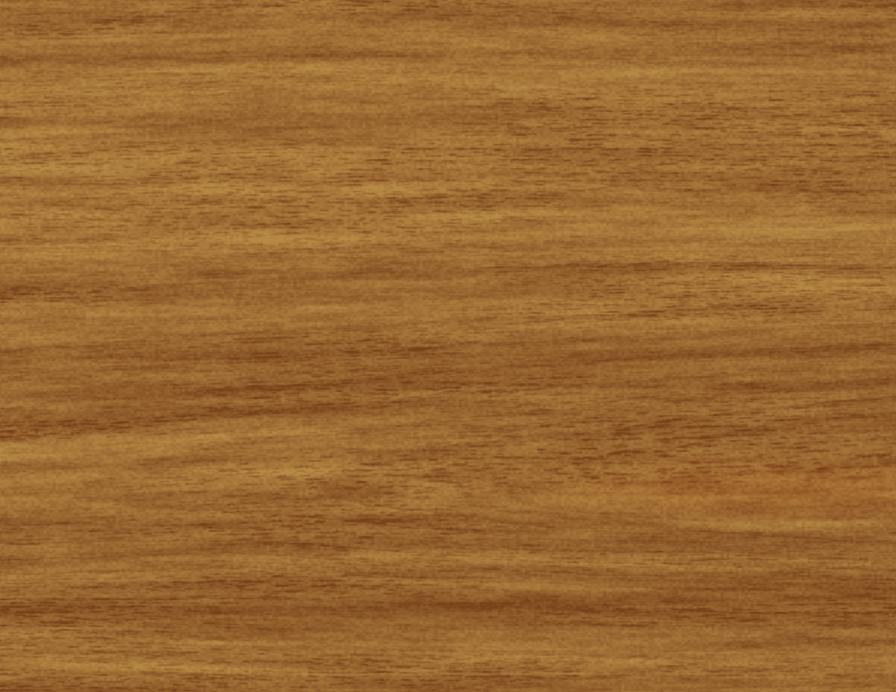
This texture is drawn by a Shadertoy shader. Its source:

```glsl
// Flat-sawn wood veneer: straight horizontal grain above nested growth-ring
// arches that open to the right. Rings are contours of a skewed paraboloid;
// stretched value noise adds bands and fibres, hashed cells add short pores.

const vec3 DARK_WOOD  = vec3(0.520, 0.312, 0.135);
const vec3 MID_WOOD   = vec3(0.597, 0.400, 0.192);
const vec3 LIGHT_WOOD = vec3(0.675, 0.492, 0.242);
const vec3 HEART_TINT = vec3(0.010, -0.022, -0.022);

const float HEART_Y       = 0.295;  // height of the arch axis
const float ARCH_UPPER    = 44.0;   // flatness of the arches above the axis
const float ARCH_LOWER    = 150.0;  // and below it
const float ARCH_REACH    = 2.2;    // how far right the innermost arch lies
const float RING_STEP     = 0.17;
const float RING_DEPTH    = 0.62;
const float BAND_DEPTH    = 0.55;
const float STREAK_DEPTH  = 0.60;
const float FIBRE_DEPTH   = 0.50;
const float GRAIN_DEPTH   = 0.42;
const float PORE_DEPTH    = 0.55;
const float TONE_LOWER    = 0.49;
const float TONE_UPPER    = 0.79;

float hash(vec2 p) {
    vec3 q = fract(vec3(p.xyx) * 0.1031);
    q += dot(q, q.yzx + 33.33);
    return fract((q.x + q.y) * q.z);
}

float noise(vec2 p) {
    vec2 i = floor(p), f = fract(p);
    f = f * f * (3.0 - 2.0 * f);
    return mix(mix(hash(i), hash(i + vec2(1, 0)), f.x),
               mix(hash(i + vec2(0, 1)), hash(i + vec2(1, 1)), f.x), f.y);
}

// Noise centred on zero
float wave(vec2 p) { return noise(p) - 0.5; }

// Growth rings: darken slowly outwards, then end at a crisp edge
float rings(vec2 p) {
    p.y += 0.022 * wave(p * vec2(2.5, 5.0)) + 0.008 * wave(p * vec2(9.0, 14.0));
    float v = p.y - HEART_Y;
    float flatness = v > 0.0 ? ARCH_UPPER : ARCH_LOWER;
    float level = log(max(flatness * v * v + ARCH_REACH - p.x, 0.05));
    float phase = level / RING_STEP - 0.35 + 0.16 * wave(p * vec2(45.0, 170.0));
    float f = fract(phase);
    float strength = mix(0.2, 1.0, hash(vec2(floor(phase) + 40.0, 7.0)));
    strength *= 0.6 + 0.8 * noise(p * vec2(3.0, 8.0) + 50.0);
    return strength * pow(f, 5.0) * (1.0 - smoothstep(0.88, 1.0, f));
}

// Short tapered dashes, one per randomly shifted cell
float pores(vec2 p, vec2 cell, float density, float seed) {
    vec2 q = p / cell;
    q.x += 19.0 * hash(vec2(floor(q.y), seed));
    vec2 id = floor(q) + seed;
    vec2 f = fract(q) - 0.5;
    float halfLength = mix(0.16, 0.48, hash(id + 11.0));
    float taper = max(1.0 - pow(f.x / halfLength, 2.0), 0.0);
    float y = abs(f.y + 0.35 * (hash(id + 23.0) - 0.5));
    float edge = max(0.22, 0.7 / (iResolution.y * cell.y));
    float dash = 1.0 - smoothstep(0.2 - edge, 0.2 + edge, y);
    return dash * sqrt(taper) * step(hash(id), density);
}

void mainImage(out vec4 fragColor, in vec2 fragCoord) {
    vec2 p = fragCoord / iResolution.y;

    // Fibres bend gently with the arches
    vec2 q = p;
    q.y -= 0.03 * p.x * smoothstep(0.2, 0.4, p.y) * (1.0 - smoothstep(0.45, 0.7, p.y));
    q.y += 0.012 * wave(p * vec2(2.0, 4.0));

    // Broad tone: golden upper part, browner lower part
    float tone = mix(TONE_LOWER, TONE_UPPER, smoothstep(0.48, 0.68, q.y));
    tone -= 0.15 * smoothstep(0.85, 0.95, q.y);
    tone += 0.14 * exp(-pow((q.y - 0.06) / 0.03, 2.0));

    // Bands, streaks and fibres, from wide to thin
    tone += BAND_DEPTH * wave(q * vec2(0.8, 17.0) + 3.0);
    tone += STREAK_DEPTH * wave(q * vec2(2.6, 58.0) + 17.0);
    tone += FIBRE_DEPTH * wave(q * vec2(13.0, 165.0) + 31.0);
    tone += GRAIN_DEPTH * wave(p * vec2(230.0, 310.0));

    tone -= RING_DEPTH * rings(p);

    // Pores gather in some bands
    float gather = mix(0.35, 1.0, smoothstep(0.25, 0.7, noise(q * vec2(2.0, 26.0) + 71.0)));
    float pore = pores(q, vec2(0.034, 0.0060), 0.50, 1.0)
               + pores(q + 0.37, vec2(0.055, 0.0074), 0.36, 5.0)
               + 0.7 * pores(q + 0.71, vec2(0.019, 0.0051), 0.42, 9.0);
    tone -= PORE_DEPTH * gather * min(pore, 1.3);

    // Colour ramp, with a redder patch at the heart
    tone = clamp(tone, -0.3, 1.25);
    vec3 colour = tone < 0.5 ? mix(DARK_WOOD, MID_WOOD, tone * 2.0)
                             : mix(MID_WOOD, LIGHT_WOOD, tone * 2.0 - 1.0);
    vec2 heart = (p - vec2(1.12, HEART_Y)) / vec2(0.32, 0.035);
    colour += HEART_TINT * exp(-dot(heart, heart));

    fragColor = vec4(colour, 1.0);
}
```
